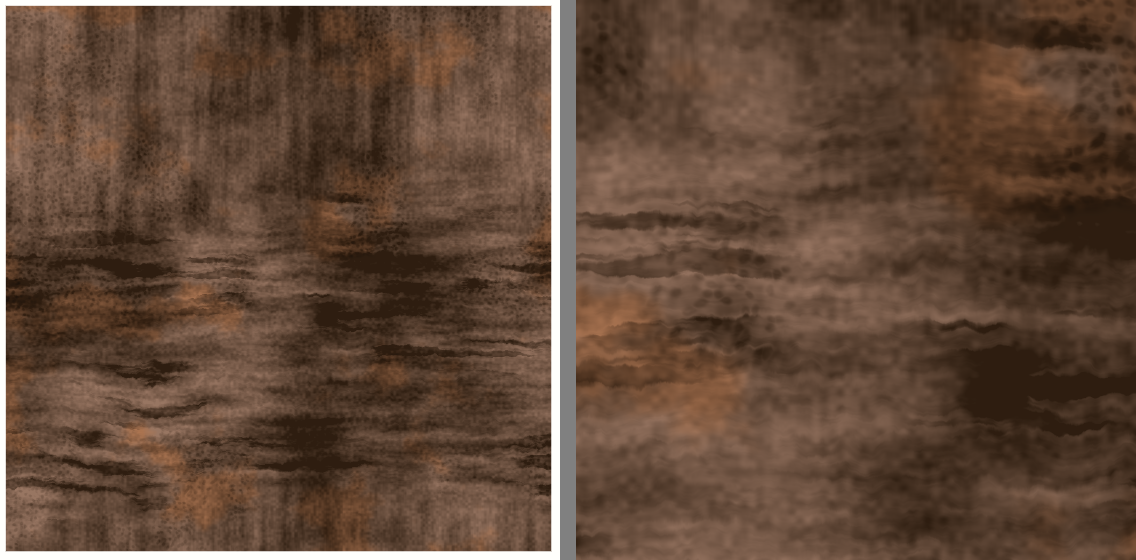
Left: the whole. Right: its middle third, enlarged.
Give the GLSL for this texture, as a WebGL 2 fragment shader.

```glsl
#version 300 es
precision highp float;

uniform vec2 u_resolution;
out vec4 outColor;

// Palette
const vec3 UMBER = vec3(0.155, 0.095, 0.045);
const vec3 TAN = vec3(0.565, 0.435, 0.360);
const vec3 RUST = vec3(0.47, 0.27, 0.13);
const vec3 MARGIN = vec3(1.0, 1.0, 0.99);

// Layout
const vec2 PANEL_MIN = vec2(0.0104, 0.0156);
const vec2 PANEL_MAX = vec2(0.9844, 0.9896);
const float BAND_BOTTOM = 0.10;
const float BAND_TOP = 0.66;

// Feature sizes, in cells across the canvas
const vec2 CLOUD_SCALE = vec2(5.0, 4.5);
const vec2 BLOTCH_SCALE = vec2(17.0, 21.0);
const vec2 DRIP_SCALE = vec2(55.0, 5.0);
const vec2 STROKE_SCALE = vec2(8.0, 62.0);
const vec2 GASH_SCALE = vec2(7.0, 46.0);
const float PIT_SCALE = 95.0;
const float GRAIN_SCALE = 210.0;

// Strengths
const float BASE_TONE = 0.51;
const float BROAD_GAIN = 0.10;
const float CLOUD_GAIN = 1.10;
const float BLOTCH_GAIN = 0.55;
const float DRIP_GAIN = 0.70;
const float STROKE_GAIN = 1.05;
const float GRAIN_GAIN = 0.24;
const float GASH_DEPTH = 0.42;
const float PIT_DEPTH = 0.17;
const float RUST_AMOUNT = 0.42;

float hash(vec2 p) {
  vec3 q = fract(p.xyx * 0.1031);
  q += dot(q, q.yzx + 33.33);
  return fract((q.x + q.y) * q.z);
}

float valueNoise(vec2 p) {
  vec2 cell = floor(p);
  vec2 f = fract(p);
  f = f * f * (3.0 - 2.0 * f);
  float low = mix(hash(cell), hash(cell + vec2(1, 0)), f.x);
  float high = mix(hash(cell + vec2(0, 1)), hash(cell + 1.0), f.x);
  return mix(low, high, f.y);
}

// Layered noise, centred on zero
float layers(vec2 p) {
  float sum = 0.0;
  float gain = 0.5;
  for (int i = 0; i < 5; i++) {
    sum += gain * (valueNoise(p) - 0.5);
    p = p * 2.03 + vec2(17.3, 9.1);
    gain *= 0.52;
  }
  return sum;
}

// Distance to the nearest scattered cell centre
float cellular(vec2 p) {
  vec2 cell = floor(p);
  float nearest = 2.0;
  for (int y = -1; y <= 1; y++) {
    for (int x = -1; x <= 1; x++) {
      vec2 c = cell + vec2(x, y);
      vec2 centre = c + vec2(hash(c), hash(c + 57.0));
      nearest = min(nearest, distance(p, centre));
    }
  }
  return nearest;
}

vec3 weatheredSurface(vec2 uv) {
  // Horizontal strokes fill a band, vertical drips the rest
  float wobble = 0.3 * layers(uv * vec2(6.0, 3.0) + 40.0);
  float y = uv.y + wobble;
  float band = smoothstep(BAND_BOTTOM - 0.06, BAND_BOTTOM + 0.08, y)
             * (1.0 - smoothstep(BAND_TOP - 0.10, BAND_TOP + 0.06, y));

  // Bent and ragged coordinates for the strokes
  vec2 bent = uv;
  bent.y += 0.05 * layers(uv * vec2(3.0, 4.0) + 7.0);
  bent.y += 0.010 * layers(uv * vec2(85.0, 40.0) + 21.0);

  // Broad light and shade
  float broad = cos(7.0 * (uv.x - 0.08) + 1.2 * sin(4.0 * uv.y + 3.0));
  float clouds = layers(uv * CLOUD_SCALE + 3.0);
  float blotches = layers(uv * BLOTCH_SCALE + 70.0);
  float drips = layers(uv * DRIP_SCALE + 11.0);
  float strokes = layers(bent * STROKE_SCALE + 29.0);
  float grain = valueNoise(uv * GRAIN_SCALE) - 0.5;

  float tone = BASE_TONE + BROAD_GAIN * broad + CLOUD_GAIN * clouds
             + BLOTCH_GAIN * blotches + GRAIN_GAIN * grain
             + mix(DRIP_GAIN * drips, STROKE_GAIN * strokes, band);

  // Dark gashes gathered in patches
  float gash = smoothstep(0.06, 0.17, layers(bent * GASH_SCALE + 90.0));
  float gashPatch = smoothstep(-0.10, 0.08, layers(uv * vec2(4.0, 7.0) + 55.0));
  tone -= GASH_DEPTH * gash * gashPatch * mix(0.08, 1.0, band);

  // Crumbly pits
  float pit = 1.0 - smoothstep(0.12, 0.42, cellular(uv * PIT_SCALE + 2.0 * blotches));
  float pitPatch = smoothstep(0.0, 0.14, layers(uv * vec2(9.0, 6.0) + 33.0));
  tone -= PIT_DEPTH * pit * pitPatch;

  // Rust stains follow the local lightness
  vec3 color = mix(UMBER, TAN, clamp(tone, 0.06, 1.08));
  float stain = smoothstep(0.03, 0.20, layers(uv * vec2(8.0, 9.0) + 120.0) + 0.3 * blotches);
  return mix(color, RUST * (0.35 + 1.05 * tone), RUST_AMOUNT * stain);
}

void main() {
  vec2 uv = gl_FragCoord.xy / u_resolution;
  vec2 inset = min(uv - PANEL_MIN, PANEL_MAX - uv) * u_resolution;
  float panel = clamp(min(inset.x, inset.y) + 0.5, 0.0, 1.0);
  outColor = vec4(mix(MARGIN, weatheredSurface(uv), panel), 1.0);
}
```
